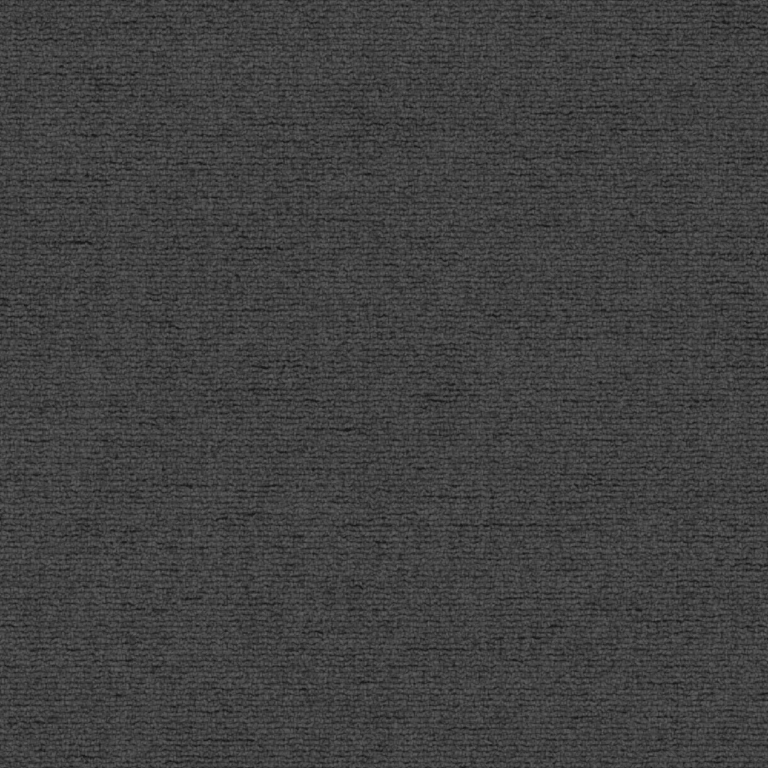
Write a three.js fragment shader that draws this texture.

```glsl
// Charcoal linen cloth: a fine plain weave of straight rows and slightly uneven columns.
// A grid picks which thread lies on top; crisp fibre grain, small dark pores
// between the threads and faint dotted slubs along the rows break up its regularity.
varying vec2 vUv;

const float PI = 3.14159265;
const vec2 THREADS = vec2(152.0, 136.0);   // threads across and up the canvas
const vec3 BASE_GREY = vec3(0.25);

float hash(vec2 p) {
  vec3 q = fract(vec3(p.xyx) * 0.1031);
  q += dot(q, q.yzx + 33.33);
  return fract((q.x + q.y) * q.z);
}

float noise(vec2 p) {
  vec2 cell = floor(p);
  vec2 f = fract(p);
  f = f * f * (3.0 - 2.0 * f);
  float low = mix(hash(cell), hash(cell + vec2(1.0, 0.0)), f.x);
  float high = mix(hash(cell + vec2(0.0, 1.0)), hash(cell + vec2(1.0, 1.0)), f.x);
  return mix(low, high, f.y);
}

// Noise centred on zero, stretched by its frequency and moved by a seed.
float signedNoise(vec2 uv, vec2 frequency, float seed) {
  return noise(uv * frequency + seed) - 0.5;
}

// Thread coordinates: columns wander from row to row, rows stay nearly straight.
vec2 threadGrid(vec2 uv, vec2 count) {
  vec2 wander = vec2(signedNoise(uv, vec2(90.0, 130.0), 17.0),
                     signedNoise(uv, vec2(150.0, 80.0), 43.0));
  return uv * count + wander * vec2(1.0, 0.5);
}

// Rounded height of whichever thread lies on top, 0 in the gaps to 1 on the crown.
float weave(vec2 grid) {
  vec2 wave = sin(PI * grid);
  float weftOnTop = smoothstep(-0.35, 0.45, wave.x * wave.y + 0.15);
  vec2 crown = abs(wave);
  return mix(crown.x, crown.y, weftOnTop);
}

// Darkness of the furrow between two rows, 1 at its bottom and -1 on the row.
float furrow(vec2 grid) {
  return cos(2.0 * PI * grid.y);
}

// Irregular dark holes, wider than tall, strongest in the furrows.
float pores(vec2 uv, vec2 grid) {
  float speck = noise(uv * vec2(230.0, 330.0) + 83.0);
  return smoothstep(0.55, 0.85, speck + 0.12 * furrow(grid));
}

// Short dotted dark stretches that follow some of the furrows.
float slub(vec2 uv, vec2 grid, float density) {
  float row = floor(grid.y + 0.5);
  float stretch = smoothstep(1.0 - density, 1.0, noise(vec2(uv.x * 20.0 + row * 7.3, row)));
  float dots = smoothstep(0.2, 0.7, noise(uv * vec2(240.0, 300.0) + 37.0));
  return stretch * dots * (0.5 + 0.5 * furrow(grid));
}

// Very faint tonal bands along both thread directions.
float streaks(vec2 uv) {
  float along = signedNoise(uv, vec2(7.0, 130.0), 71.0);
  float upright = signedNoise(uv, vec2(150.0, 6.0), 97.0);
  float broad = signedNoise(uv, vec2(4.0, 16.0), 29.0);
  return along * 0.018 + upright * 0.014 + broad * 0.006;
}

// Crisp fibres: short crossed specks less than half a thread wide.
float fibreGrain(vec2 uv) {
  float lying = signedNoise(uv, vec2(330.0, 500.0), 11.0);
  float standing = signedNoise(uv, vec2(500.0, 340.0), 59.0);
  return lying + standing;
}

void main() {
  vec2 grid = threadGrid(vUv, THREADS);

  float tone = (weave(grid) - 0.63) * 0.078;
  tone -= furrow(grid) * 0.011;
  tone += fibreGrain(vUv) * 0.088;
  tone -= (pores(vUv, grid) - 0.28) * 0.044;
  tone += streaks(vUv);
  tone -= slub(vUv, grid, 0.3) * 0.08;

  vec3 cloth = BASE_GREY + tone + 0.002;
  gl_FragColor = vec4(clamp(cloth, 0.1, 0.37), 1.0);
}
```
